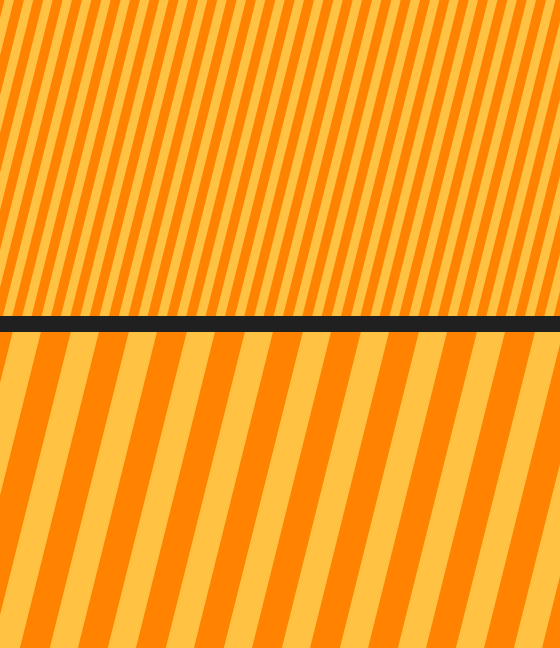
Top, the full canvas; bottom, a detail of the centre.
Give the GLSL for this pattern, as a Shadertoy shader.

```glsl
// Leaning candy stripes in two flat tones of orange.
// A sheared coordinate is repeated with fract, and the distance to each
// band's centre line gives a smooth edge about one pixel wide.

// Signed distance to the nearest band, in periods; negative inside.
float bandDistance(float phase, float bandShare) {
    return abs(fract(phase + 0.5) - 0.5) - 0.5 * bandShare;
}

void mainImage(out vec4 fragColor, in vec2 fragCoord) {
    // Canvas height is one unit
    vec2 p = fragCoord / iResolution.y;

    // Stripes rise four units for each unit across
    float stripesPerUnit = 16.34;
    float phase = (p.x - 0.25 * p.y) * stripesPerUnit - 0.391;

    // Pixel footprint measured across the stripes
    float pixel = stripesPerUnit * length(vec2(1.0, 0.25)) / iResolution.y;
    float band = clamp(0.5 - bandDistance(phase, 0.485) / pixel, 0.0, 1.0);

    vec3 deepOrange = vec3(1.0, 0.51, 0.0);
    vec3 paleOrange = vec3(1.0, 0.76, 0.26);
    fragColor = vec4(mix(deepOrange, paleOrange, band), 1.0);
}
```
